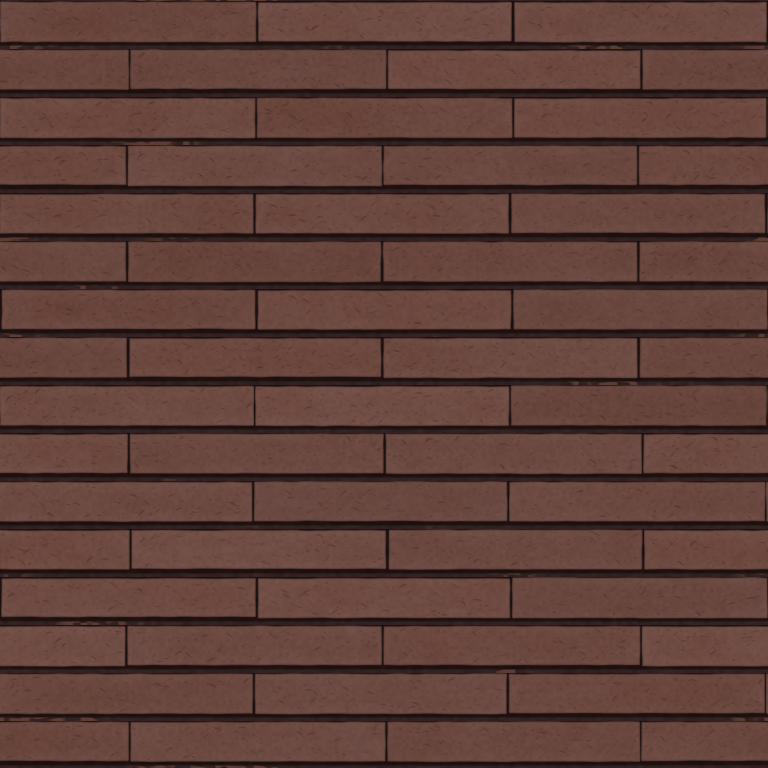
This texture is drawn by a WebGL 1 fragment shader. Its source:

```glsl
precision highp float;
// Long, thin brown bricks in half-bond with deep dark bed joints and hairline
// head joints. Each brick is a rounded-box distance with hashed joint offsets;
// wrapped noise and scattered bent strokes give the fired-clay surface.

uniform vec2 u_resolution;

#define BRICKS_ACROSS 3.0
#define ROWS 16.0
#define BED_JOINT 0.165      // share of a row taken by the bed joint
#define JOINT_DRIFT 0.036    // head joint offset, in brick lengths
#define CORNER 0.0018
#define EDGE_SOFTNESS 0.0012
#define FLECK_STRENGTH 0.62
#define CLAY_GREY vec3(0.437, 0.307, 0.280)
#define CLAY_WARM vec3(0.405, 0.262, 0.222)
#define FLECK_COLOR vec3(0.270, 0.160, 0.135)
#define MORTAR vec3(0.195, 0.130, 0.130)
#define SHADOW vec3(0.110, 0.065, 0.060)

vec3 hash3(vec2 p) {
  vec3 q = fract(vec3(p.xyx) * vec3(0.1031, 0.1030, 0.0973));
  q += dot(q, q.yxz + 33.33);
  return fract((q.xxy + q.yzz) * q.zyx);
}

// Value noise that wraps over the canvas after the given number of cells.
float noise(vec2 uv, vec2 cells) {
  vec2 g = uv * cells;
  vec2 i = floor(g);
  vec2 f = fract(g);
  f = f * f * (3.0 - 2.0 * f);
  vec2 a = mod(i, cells);
  vec2 b = mod(i + 1.0, cells);
  float low = mix(hash3(a).x, hash3(vec2(b.x, a.y)).x, f.x);
  float high = mix(hash3(vec2(a.x, b.y)).x, hash3(b).x, f.x);
  return mix(low, high, f.y);
}

// Scattered, tilted and slightly bent strokes; radii are in cell units.
float flecks(vec2 uv, float cells, vec2 radii, float density) {
  vec2 g = uv * cells;
  vec2 home = floor(g);
  float mark = 0.0;
  for (int j = -1; j <= 1; j++) {
    for (int i = -1; i <= 1; i++) {
      vec2 cell = home + vec2(float(i), float(j));
      vec2 key = mod(cell, cells);
      vec3 place = hash3(key + 17.0);
      vec3 look = hash3(key + 211.0);
      float angle = (place.z - 0.5) * 1.7;
      vec2 d = g - cell - place.xy;
      d = vec2(d.x * cos(angle) + d.y * sin(angle),
               d.y * cos(angle) - d.x * sin(angle));
      d.y += (look.x - 0.5) * d.x * d.x * 1.5;
      float r = length(d / (radii * mix(0.55, 1.15, look.y)));
      float shown = step(look.z, density) * mix(0.4, 1.0, look.x);
      mark = max(mark, shown * (1.0 - smoothstep(0.35, 1.1, r)));
    }
  }
  return mark;
}

// Position of the numbered head joint in a row, in brick lengths.
float headJoint(float index, float row) {
  vec2 key = vec2(mod(index, BRICKS_ACROSS) + 5.0, row + 40.0);
  float drift = hash3(vec2(row, 91.0)).x * 0.7 + hash3(key).y * 0.3 - 0.5;
  return index + drift * JOINT_DRIFT;
}

void main() {
  vec2 uv = gl_FragCoord.xy / u_resolution;
  float soft = max(EDGE_SOFTNESS, 0.8 / u_resolution.y);

  // Row and brick; each row starts with the bed joint beneath it.
  float y = uv.y * ROWS + 0.03;
  float row = mod(floor(y), ROWS);
  float v = fract(y);
  float x = uv.x * BRICKS_ACROSS + 0.5 * mod(row + 1.0, 2.0);
  float index = floor(x);
  index += step(headJoint(index + 1.0, row), x) - step(x, headJoint(index, row));
  float left = headJoint(index, row);
  float right = headJoint(index + 1.0, row);
  vec3 brick = hash3(vec2(mod(index, BRICKS_ACROSS) + 3.0, row + 7.0));

  // Brick outline in canvas units, with uneven joints and wavy edges.
  float gap = mix(0.0006, 0.0019, hash3(vec2(row + 2.0, brick.x * 50.0)).x);
  float base = BED_JOINT + (brick.y - 0.5) * 0.03;
  float top = 1.0 - brick.z * 0.02;
  vec2 center = vec2(0.5 * (left + right), 0.5 * (base + top));
  vec2 halfSize = vec2(0.5 * (right - left), 0.5 * (top - base));
  vec2 scale = vec2(BRICKS_ACROSS, ROWS);
  vec2 q = abs(vec2(x, v) - center) / scale - halfSize / scale;
  q += vec2(gap, 0.0) + CORNER;
  float dist = length(max(q, 0.0)) + min(max(q.x, q.y), 0.0) - CORNER;
  dist += (noise(uv, vec2(50.0, 64.0)) - 0.5) * 0.0011;

  // Clay: cloudy warm middle, greyer rim, fine grain and dark strokes.
  float cloud = noise(uv, vec2(11.0, 32.0)) * 0.6 + noise(uv, vec2(37.0, 64.0)) * 0.4;
  float grain = noise(uv, vec2(230.0)) - 0.5;
  float inner = smoothstep(0.0, 0.016, -dist);
  float warmth = cloud * 0.75 + inner * 0.3 + (brick.x - 0.5) * 0.35 - 0.08;
  vec3 clay = mix(CLAY_GREY, CLAY_WARM, clamp(warmth, 0.0, 1.0));
  clay *= 1.0 + (brick.z - 0.5) * 0.06 + grain * 0.08;
  float marks = max(flecks(uv, 62.0, vec2(0.43, 0.10), 0.48),
                    0.75 * flecks(uv + 0.37, 112.0, vec2(0.34, 0.17), 0.45));
  marks *= mix(0.45, 1.0, cloud) * smoothstep(0.001, 0.005, -dist);
  clay = mix(clay, FLECK_COLOR, marks * FLECK_STRENGTH);
  clay *= mix(0.86, 1.0, smoothstep(0.0, 0.003, -dist));

  // Mortar: shaded under the brick above, with a few red crumbs below.
  vec3 joint = mix(MORTAR, SHADOW, smoothstep(0.055, 0.115, v));
  joint *= 0.88 + 0.24 * noise(uv, vec2(150.0, 200.0));
  float patches = smoothstep(0.66, 0.85, noise(uv, vec2(9.0, ROWS)));
  float crumbs = patches * smoothstep(0.42, 0.7, noise(uv, vec2(120.0, 256.0)));
  joint = mix(joint, CLAY_WARM * 0.9, crumbs * (1.0 - smoothstep(0.06, 0.10, v)));

  vec3 color = mix(clay, joint, smoothstep(-soft, soft, dist));
  gl_FragColor = vec4(color, 1.0);
}
```
